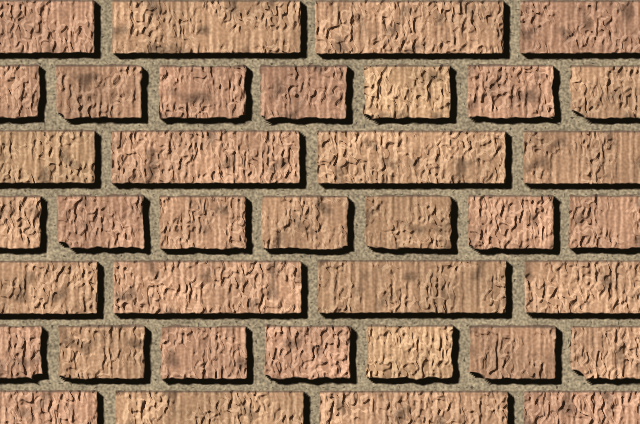
This texture is drawn by a Shadertoy shader. Its source:

```glsl
const float ROW_PITCH = 0.1535;
const float LONG_PITCH = 0.4834;
const float BRICK_GAP = 0.0402;
const float BRICK_HEIGHT = 0.1245;
const vec2 SHADOW_REACH = vec2(0.0155, 0.0135);
const vec2 TO_LIGHT = vec2(-0.7, -0.7);

const vec3 SHADOW = vec3(0.07, 0.053, 0.03);
const vec3 CREVICE = vec3(0.22, 0.15, 0.10);
const vec3 CLAY = vec3(0.70, 0.565, 0.445);
const vec3 PALE_CLAY = vec3(0.85, 0.72, 0.59);
const vec3 MORTAR = vec3(0.64, 0.575, 0.465);

struct Brick {
    vec2 local;
    vec2 extent;
    vec2 id;
    float header;
};

vec2 hash2(vec2 cell) {
    vec3 q = fract(cell.xyx * vec3(0.1031, 0.1030, 0.0973));
    q += dot(q, q.yzx + 33.33);
    return fract((q.xx + q.yz) * q.zy);
}

float cornerSlope(vec2 cell, vec2 offset) {
    float angle = 6.2832 * hash2(cell).x;
    return dot(vec2(cos(angle), sin(angle)), offset);
}

float gradientNoise(vec2 p) {
    vec2 i = floor(p), f = fract(p);
    vec2 u = f * f * f * (f * (f * 6.0 - 15.0) + 10.0);
    vec2 e = vec2(1.0, 0.0);
    float top = mix(cornerSlope(i, f), cornerSlope(i + e, f - e), u.x);
    float low = mix(cornerSlope(i + e.yx, f - e.yx), cornerSlope(i + 1.0, f - 1.0), u.x);
    return mix(top, low, u.y);
}

// Alternating courses of long bricks and short headers, y pointing down
Brick findBrick(vec2 p) {
    float row = floor((p.y - 0.0625) / ROW_PITCH + 0.5);
    float header = mod(row, 2.0);
    float pitch = LONG_PITCH / (1.0 + header);
    float x = p.x - 0.484 - 0.0014 * row + 0.009 * header;
    float column = floor(x / pitch + 0.5);
    vec2 id = vec2(column, row);
    vec2 jitter = (hash2(id + 40.0) - 0.5) * vec2(0.006, 0.002);
    vec2 local = vec2(x - column * pitch, p.y - 0.0625 - row * ROW_PITCH) - jitter;
    return Brick(local, 0.5 * vec2(pitch - BRICK_GAP, BRICK_HEIGHT), id, header);
}

// Box with an uneven outline; some headers lose a corner
float brickDistance(vec2 p, Brick b) {
    vec2 q = abs(b.local) - b.extent + 0.004;
    float d = length(max(q, 0.0)) + min(max(q.x, q.y), 0.0) - 0.004;
    float wobble = gradientNoise(p * 28.0 + b.id * 5.0);
    d += wobble * mix(0.002, 0.006, b.header) + 0.0022 * gradientNoise(p * 85.0);
    vec2 dice = hash2(b.id + 17.0);
    vec2 corner = b.extent * vec2(dice.x < 0.5 ? -1.0 : 1.0, dice.y < 0.3 ? -1.0 : 1.0);
    float radius = 0.026 * b.header * fract(dice.x * 7.0 + dice.y * 3.0);
    return max(d, radius - length((b.local - corner) * vec2(0.7, 1.3)) + 0.006 * wobble);
}

float castShadow(vec2 p, float pixel) {
    float d = 1.0;
    for (int i = 1; i <= 4; i++) {
        vec2 source = p - SHADOW_REACH * float(i) / 4.0;
        d = min(d, brickDistance(source, findBrick(source)));
    }
    return 1.0 - smoothstep(-pixel, pixel + 0.001, d);
}

// Vertical wire-cut grooves covered by raised crumbs
float clayHeight(vec2 p, float roughness) {
    vec2 bend = vec2(gradientNoise(p * 45.0), gradientNoise(p * 45.0 + 31.0));
    vec2 q = p + 0.009 * bend;
    float grooves = gradientNoise(vec2(p.x * 98.0 + bend.x * 0.3, p.y * 7.0));
    float crumbs = smoothstep(-0.09, 0.09, gradientNoise(q * vec2(78.0, 42.0)));
    float flakes = smoothstep(-0.06, 0.12, gradientNoise(q * vec2(48.0, 27.0) + 13.0));
    return 0.75 * grooves + roughness * (0.6 * crumbs + 0.55 * flakes);
}

vec3 brickColor(vec2 p, Brick b) {
    vec2 q = p + b.id * 3.7;
    vec2 dice = hash2(b.id + 71.0);
    float patches = gradientNoise(q * vec2(13.0, 17.0));
    float roughness = smoothstep(-0.45, 0.25, patches + 0.3 * (dice.x - 0.4));
    float slope = clayHeight(q, roughness) - clayHeight(q + TO_LIGHT * 0.0055, roughness);
    vec3 color = mix(CREVICE, CLAY, smoothstep(-0.85, -0.08, slope));
    color = mix(color, PALE_CLAY, smoothstep(-0.12, 0.4, slope));
    // Firing tint, blotches and fine grit
    vec3 tint = mix(vec3(1.03, 1.0, 0.95), vec3(1.0, 0.93, 0.93), dice.y);
    float stain = smoothstep(0.15, 0.55, gradientNoise(q * 21.0 + 8.0));
    color *= tint * (0.95 + 0.13 * dice.x + 0.16 * gradientNoise(q * 9.0));
    color *= 1.0 - 0.3 * stain + 0.16 * gradientNoise(q * 150.0);
    // Sooty upper lip
    float lip = smoothstep(0.007, 0.001, b.local.y + b.extent.y);
    return mix(color, vec3(0.36, 0.31, 0.27), 0.65 * lip);
}

vec3 mortarColor(vec2 p) {
    float grain = gradientNoise(p * 165.0) + 0.7 * gradientNoise(p * 90.0 + 5.0);
    float pits = smoothstep(0.3, 0.6, gradientNoise(p * 110.0 + 60.0));
    return MORTAR * (1.0 + 0.32 * grain + 0.12 * gradientNoise(p * 14.0)) * (1.0 - 0.4 * pits);
}

void mainImage(out vec4 fragColor, in vec2 fragCoord) {
    float pixel = 1.0 / iResolution.y;
    vec2 p = fragCoord * pixel;
    p.y = 1.0 - p.y;
    Brick b = findBrick(p);
    vec3 color = mix(mortarColor(p), SHADOW, castShadow(p, pixel));
    float cover = 1.0 - smoothstep(-pixel, pixel, brickDistance(p, b));
    color = mix(color, brickColor(p, b), cover);
    fragColor = vec4(clamp(color, 0.0, 1.0), 1.0);
}
```
